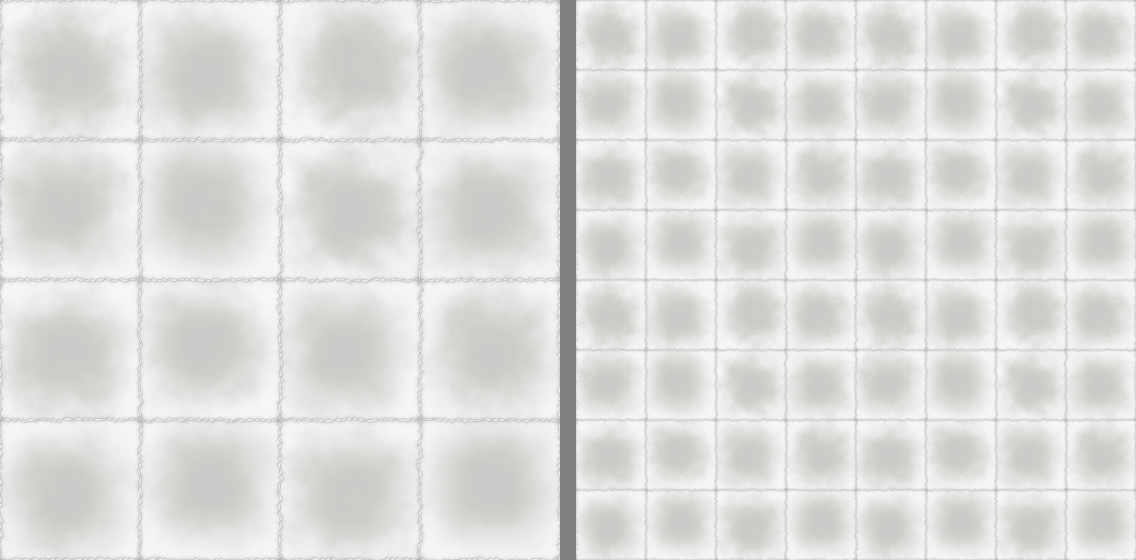
Left, the tile; right, the same tile 2 across and 2 down.
Give the GLSL for this texture, as a Shadertoy shader.

```glsl
// Pale grey cushion tiles, four by four, with clouded centres and twisted rope-like joints.

const float TILES = 4.0;
const float PI = 3.14159265;
const vec3 CENTRE_GREY = vec3(0.797, 0.801, 0.787);
const vec3 RIM_WHITE = vec3(0.964, 0.963, 0.958);
const vec3 JOINT_GREY = vec3(0.66, 0.665, 0.66);
const vec3 LENS_WHITE = vec3(0.93, 0.932, 0.928);

vec2 hash2(vec2 p) {
    vec3 q = fract(p.xyx * vec3(0.1031, 0.1030, 0.0973));
    q += dot(q, q.yzx + 33.33);
    return fract((q.xx + q.yz) * q.zy);
}

// Gradient at a lattice point, wrapped to the period
vec2 gradient(vec2 cell, float period) {
    float angle = 2.0 * PI * hash2(mod(cell, period) + period).x;
    return vec2(cos(angle), sin(angle));
}

// Gradient noise that repeats after a whole number of cells
float noise(vec2 p, float period) {
    vec2 i = floor(p), f = fract(p);
    vec2 u = f * f * f * (f * (f * 6.0 - 15.0) + 10.0);
    vec2 e = vec2(1.0, 0.0);
    float a = dot(gradient(i, period), f);
    float b = dot(gradient(i + e.xy, period), f - e.xy);
    float c = dot(gradient(i + e.yx, period), f - e.yx);
    float d = dot(gradient(i + e.xx, period), f - e.xx);
    return mix(mix(a, b, u.x), mix(c, d, u.x), u.y);
}

float clouds(vec2 uv, float period) {
    float sum = 0.0, amplitude = 1.0;
    for (int k = 0; k < 5; k++) {
        sum += amplitude * noise(uv * period, period);
        amplitude *= 0.55;
        period *= 2.0;
    }
    return sum;
}

float bell(float x, float width) {
    return exp(-x * x / (width * width));
}

// Soft dark centre, shifted and mottled differently in each tile
vec3 tileColor(vec2 uv) {
    vec2 id = mod(floor(uv * TILES), TILES);
    vec2 shift = (hash2(id + 7.0) - 0.5) * 0.1;
    float wear = mix(0.045, 0.13, hash2(id + 31.0).x);
    vec2 q = abs(fract(uv * TILES) - 0.5 - shift);
    float radius = pow(pow(q.x, 2.5) + pow(q.y, 2.5), 0.4);
    float mottle = clouds(uv, 14.0);
    radius += wear * mottle * smoothstep(0.05, 0.35, radius);
    float shade = smoothstep(0.12, 0.6, radius) + 0.02 * mottle;
    return mix(CENTRE_GREY, RIM_WHITE, clamp(shade, 0.0, 1.0));
}

// Signed distance to the nearest joint line, in canvas units
float lineOffset(float x) {
    return (x * TILES - round(x * TILES)) / TILES;
}

// Two strands that twist about each other; seed selects the noise row
vec3 addJoint(vec3 color, float across, float along, float seed, float swing) {
    float wander = swing * (0.004 * noise(vec2(along * 48.0, seed + 0.5), 48.0)
                          + 0.003 * noise(vec2(along * 96.0, seed + 0.5), 96.0));
    float s = across - wander;
    float drift = noise(vec2(along * 32.0, seed + 0.3), 32.0);
    float rough = noise(vec2(along * 128.0, seed + 0.7), 128.0);
    float twist = PI * 76.0 * (along + 0.8 * s) + 4.0 * drift;
    float gap = (0.0026 + 0.0015 * rough) * abs(sin(twist));

    float halo = bell(s, 0.0058 + 0.003 * rough);
    float strand = bell(abs(s) - gap, 0.0012);
    float lens = smoothstep(0.0, 0.0016, gap - abs(s));
    color = mix(color, JOINT_GREY, 0.27 * halo);
    color = mix(color, LENS_WHITE, 0.85 * lens);
    return mix(color, JOINT_GREY, 0.42 * strand);
}

void mainImage(out vec4 fragColor, in vec2 fragCoord) {
    vec2 uv = fragCoord / iResolution.xy;
    vec2 offset = vec2(lineOffset(uv.x), lineOffset(uv.y));
    vec2 row = mod(round(uv * TILES), TILES);

    vec3 color = tileColor(uv);
    color = addJoint(color, offset.y, uv.x, row.y * 2.0, 0.75);
    color = addJoint(color, offset.x, uv.y, row.x * 2.0 + 11.0, 1.1);

    // Grime gathered where joints cross
    color = mix(color, JOINT_GREY, 0.4 * bell(length(offset), 0.0075));
    fragColor = vec4(color, 1.0);
}
```
